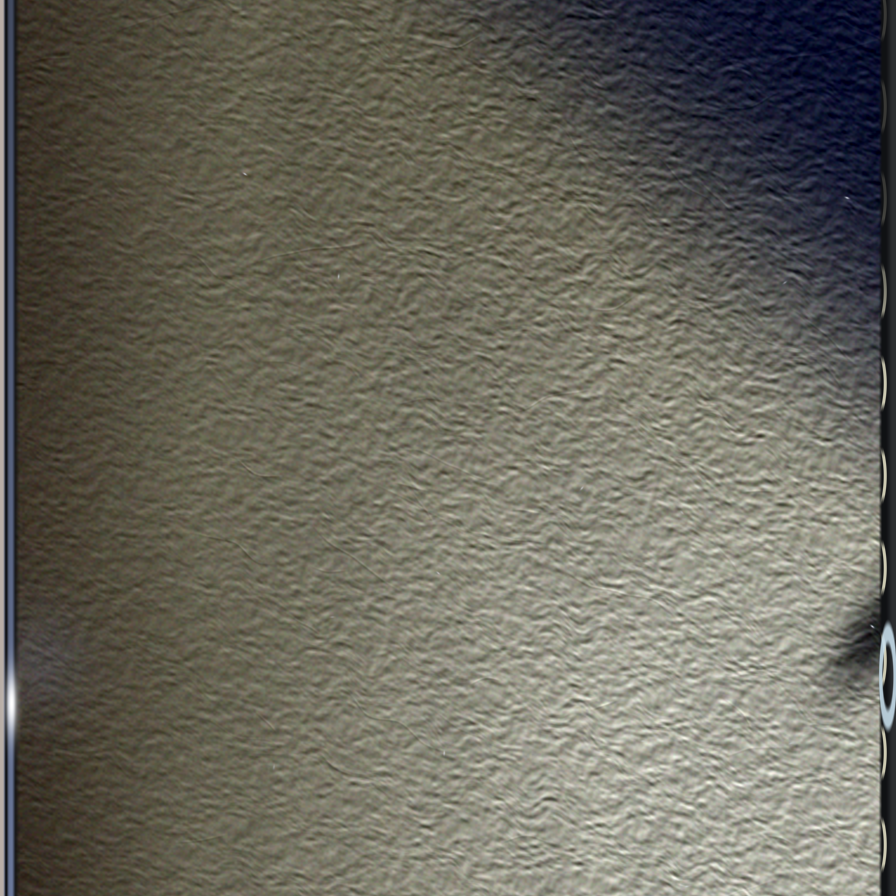
This texture is drawn by a Shadertoy shader. Its source:

```glsl
// Black-brown leather panel under a broad soft sheen, with a navy shaded corner.
// Smooth gradients give the lighting, embossed noise the grain, looped strokes
// the creases, and thin profiles the metal edge on the left and seam on the right.

const vec3 BROWN = vec3(0.19, 0.155, 0.115);
const vec3 OLIVE = vec3(0.37, 0.355, 0.285);
const vec3 SHEEN = vec3(0.67, 0.67, 0.62);
const vec3 NAVY  = vec3(0.035, 0.055, 0.17);
const vec3 MAUVE = vec3(0.34, 0.33, 0.35);
const vec3 STEEL = vec3(0.40, 0.45, 0.58);
const vec3 DARK  = vec3(0.06, 0.065, 0.075);
const vec3 CREAM = vec3(0.85, 0.84, 0.74);

const vec2  GRAIN_FREQ   = vec2(95.0, 165.0);
const float GRAIN_TILT   = 0.28;
const float GRAIN_LEFT   = 0.13;
const float GRAIN_RIGHT  = 0.29;
const float CREASE_WIDTH = 0.0016;
const float CREASE_GAIN  = 0.20;
const int   CREASES      = 56;
const int   SPECKS       = 14;
const float STITCH_STEP  = 0.103;

float hash(vec2 p) {
    vec3 q = fract(vec3(p.xyx) * 0.1031);
    q += dot(q, q.yzx + 33.33);
    return fract((q.x + q.y) * q.z);
}

float noise(vec2 p) {
    vec2 i = floor(p), f = fract(p);
    f = f * f * (3.0 - 2.0 * f);
    return mix(mix(hash(i), hash(i + vec2(1, 0)), f.x),
               mix(hash(i + vec2(0, 1)), hash(i + vec2(1, 1)), f.x), f.y);
}

mat2 rotation(float a) {
    return mat2(cos(a), -sin(a), sin(a), cos(a));
}

float bump(vec2 p, vec2 radius) {
    p /= radius;
    return exp(-dot(p, p));
}

// Slow light across the leather
vec3 leatherLight(vec2 uv) {
    vec2 p = uv + 0.05 * (vec2(noise(uv * 4.0), noise(uv * 4.0 + 37.0)) - 0.5);
    vec3 col = mix(BROWN, OLIVE, smoothstep(-0.06, 0.27, p.x));
    float sheen = smoothstep(0.08, 0.82, p.x) * (1.0 - smoothstep(0.1, 1.08, p.y));
    col = mix(col, SHEEN, sheen);
    float corner = 2.0 * (p.x + p.y) - 3.0;
    col = mix(col, NAVY, smoothstep(-0.28, 0.78, corner));
    col = mix(col, MAUVE, 0.6 * bump(uv - vec2(0.045, 0.26), vec2(0.05, 0.06)));
    vec2 dent = rotation(-0.6) * (uv - vec2(0.978, 0.292));
    col = mix(col, DARK, 0.92 * bump(dent, vec2(0.033, 0.072)));
    return col * (0.96 + 0.08 * noise(uv * vec2(18.0, 5.0)));
}

// Pebbled height, stretched along a slightly rising axis
float grainHeight(vec2 p) {
    vec2 g = rotation(-GRAIN_TILT) * p;
    g.y += 0.012 * noise(p * 34.0);
    g *= GRAIN_FREQ;
    return noise(g) + 0.5 * noise(g * 1.9 + 11.0);
}

float grainRelief(vec2 uv) {
    vec2 toLight = vec2(-0.0007, 0.0020);
    return grainHeight(uv - toLight) - grainHeight(uv + toLight);
}

// Wavering strokes with one lit and one shaded side
float creaseRelief(vec2 uv) {
    float relief = 0.0;
    for (int i = 0; i < CREASES; i++) {
        float k = float(i);
        vec2 centre = vec2(pow(hash(vec2(k, 3.1)), 0.6), hash(vec2(k, 7.7)));
        float angle = mix(-0.35, 0.9, hash(vec2(k, 12.3)));
        float halfLength = mix(0.02, 0.10, pow(hash(vec2(k, 17.9)), 2.0));
        vec2 p = rotation(-angle) * (uv - centre);
        p.y += 0.014 * (noise(vec2(p.x * 28.0, k * 5.0)) - 0.5);
        float d = p.y / CREASE_WIDTH;
        float ends = 1.0 - smoothstep(0.3, 1.0, abs(p.x) / halfLength);
        relief += d * exp(-d * d) * ends * mix(0.3, 1.0, hash(vec2(k, 23.0)));
    }
    return relief;
}

float speckMask(vec2 uv) {
    float mask = 0.0;
    for (int i = 0; i < SPECKS; i++) {
        float k = float(i);
        vec2 p = uv - vec2(hash(vec2(k, 41.0)), hash(vec2(k, 53.0)));
        p = rotation(6.28 * hash(vec2(k, 61.0))) * p;
        mask += bump(p, vec2(0.0011, 0.0024)) * mix(0.3, 0.9, hash(vec2(k, 67.0)));
    }
    return min(mask, 1.0);
}

// Metal strip with a bright glint
vec3 leftEdge(vec3 col, vec2 uv) {
    col = mix(DARK, col, smoothstep(0.015, 0.023, uv.x));
    float strip = 1.0 - smoothstep(0.013, 0.018, uv.x);
    col = mix(col, STEEL * mix(1.05, 0.65, uv.y), strip);
    col = mix(col, DARK, bump(vec2(uv.x - 0.007, 0.0), vec2(0.002, 1.0)));
    col = mix(col, vec3(0.72, 0.68, 0.65), 1.0 - smoothstep(0.003, 0.006, uv.x));
    return mix(col, vec3(1.0), bump(uv - vec2(0.013, 0.215), vec2(0.006, 0.035)));
}

// Dark seam with curved stitches and a ring
vec3 rightEdge(vec3 col, vec2 uv) {
    vec3 seam = mix(DARK, vec3(0.17, 0.18, 0.19), smoothstep(0.988, 0.997, uv.x));
    col = mix(col, seam, smoothstep(0.980, 0.985, uv.x));
    float y = (fract((uv.y - 0.675) / STITCH_STEP + 0.5) - 0.5) * STITCH_STEP;
    float arc = 0.983 + 0.005 * (1.0 - pow(abs(y) / 0.035, 2.0));
    float stitch = 1.0 - smoothstep(0.0008, 0.0026, abs(uv.x - arc));
    stitch *= 1.0 - smoothstep(0.020, 0.033, abs(y));
    col = mix(col, CREAM, stitch * mix(0.95, 0.2, smoothstep(0.55, 0.8, uv.y)));
    float ring = abs(length((uv - vec2(0.991, 0.245)) / vec2(0.008, 0.048)) - 1.0);
    return mix(col, vec3(0.78, 0.87, 0.92), 0.9 * (1.0 - smoothstep(0.12, 0.35, ring)));
}

void mainImage(out vec4 fragColor, in vec2 fragCoord) {
    vec2 uv = fragCoord / iResolution.xy;
    vec3 col = leatherLight(uv);
    float gain = mix(GRAIN_LEFT, GRAIN_RIGHT, smoothstep(0.05, 0.75, uv.x));
    col += gain * grainRelief(uv) * (0.45 + 1.1 * col.g);
    col += CREASE_GAIN * creaseRelief(uv) * (0.3 + col.g);

    // Fine colour speckle
    vec2 s = uv * 380.0;
    col += 0.05 * (vec3(noise(s), noise(s + 71.0), noise(s + 139.0)) - 0.5);
    col = mix(col, vec3(0.86, 0.88, 0.92), speckMask(uv));
    col = rightEdge(leftEdge(col, uv), uv);
    fragColor = vec4(clamp(col, 0.0, 1.0), 1.0);
}
```
